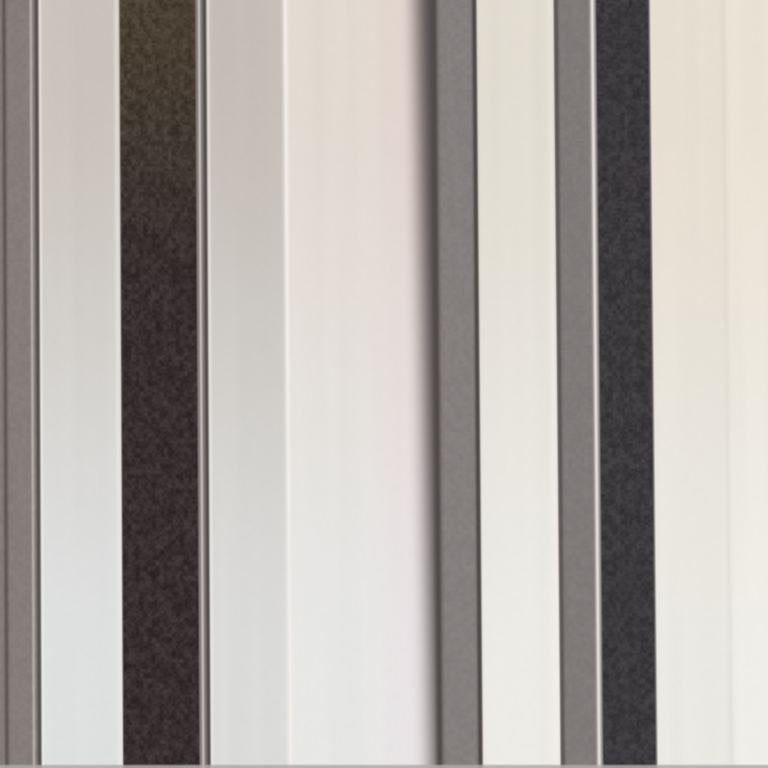
Give the GLSL for this pattern, as a Shadertoy shader.

```glsl
// Vertical pale and dark striped panels with soft bevels, fine seams and grain.

float hash(vec2 p) {
    return fract(sin(dot(p, vec2(127.1, 311.7))) * 43758.5453);
}

float noise(vec2 p) {
    vec2 i = floor(p), f = fract(p);
    f = f * f * (3.0 - 2.0 * f);
    return mix(mix(hash(i), hash(i + vec2(1, 0)), f.x),
               mix(hash(i + vec2(0, 1)), hash(i + vec2(1, 1)), f.x), f.y);
}

// Soft coverage of the span from a to b
float band(float x, float a, float b) {
    float soft = max(0.0018, 0.7 / iResolution.x);
    return smoothstep(a - soft, a + soft, x) * (1.0 - smoothstep(b - soft, b + soft, x));
}

// Narrow soft line centred on c
float seam(float x, float c, float width) {
    float d = (x - c) / width;
    return exp(-d * d);
}

void mainImage(out vec4 fragColor, in vec2 fragCoord) {
    vec2 uv = fragCoord / iResolution.xy;
    float y = uv.y;

    // Stripes lean slightly, more so toward the right
    float x = uv.x - (1.0 - y) * mix(0.004, 0.011, uv.x);
    float grain = noise(uv * vec2(190.0, 150.0)) * 0.6 + noise(uv * 330.0) * 0.4 - 0.5;
    float streak = noise(vec2(x * 70.0, y * 2.0)) - 0.5;

    // Pale panels: warm at the top, cooler and brighter below
    float low = 1.0 - smoothstep(0.1, 0.95, y);
    vec3 cool = mix(vec3(0.79, 0.765, 0.735), vec3(0.875, 0.88, 0.88), low);
    vec3 shaded = mix(vec3(0.77, 0.745, 0.715), vec3(0.86, 0.86, 0.855), low);
    vec3 wide = mix(vec3(0.885, 0.85, 0.815), vec3(0.905, 0.905, 0.90), low);
    vec3 cream = mix(vec3(0.885, 0.865, 0.82), vec3(0.925, 0.92, 0.90), low);
    vec3 right = mix(vec3(0.90, 0.87, 0.815), vec3(0.915, 0.91, 0.885), low);

    vec3 col = vec3(0.49, 0.47, 0.455);
    col = mix(col, cool, band(x, 0.050, 0.155));
    col = mix(col, shaded, band(x, 0.268, 0.370));

    // Wide panel turns faintly pink, then falls into shadow on its right
    wide += vec3(0.01, -0.012, 0.0) * smoothstep(0.46, 0.54, x);
    float shadow = smoothstep(0.515, 0.566, x + 0.012 * (y - 0.5));
    wide = mix(wide, vec3(0.37, 0.34, 0.34), shadow * shadow);
    col = mix(col, wide, band(x, 0.370, 0.563));
    col = mix(col, cream, band(x, 0.620, 0.721));
    col = mix(col, right, band(x, 0.846, 1.1));
    col += streak * 0.016 + grain * 0.008;

    // Grey strips
    vec3 grey = vec3(0.50, 0.48, 0.475) + grain * 0.04;
    col = mix(col, grey + vec3(0.02, 0.01, 0.0), band(x, -0.1, 0.046));
    col = mix(col, grey + 0.02, band(x, 0.566, 0.618));
    col = mix(col, grey, band(x, 0.722, 0.770));

    // Dark grainy strips, brown on the left and blue-grey on the right
    vec3 brown = mix(vec3(0.215, 0.185, 0.185), vec3(0.29, 0.25, 0.20), smoothstep(0.6, 1.0, y));
    vec3 slate = vec3(0.235, 0.225, 0.235);
    col = mix(col, brown + grain * 0.13, band(x, 0.156, 0.254));
    col = mix(col, slate + grain * 0.11, band(x, 0.776, 0.844));

    // Dark grooves
    vec3 groove = vec3(0.27, 0.25, 0.245);
    col = mix(col, groove, 0.6 * seam(x, 0.005, 0.003));
    col = mix(col, groove, 0.7 * seam(x, 0.047, 0.0025));
    col = mix(col, groove, 0.75 * seam(x, 0.266, 0.0025));
    col = mix(col, groove, 0.8 * seam(x, 0.565, 0.0045));
    col = mix(col, groove, 0.85 * seam(x, 0.617, 0.003));
    col = mix(col, groove, 0.6 * seam(x, 0.724, 0.003));

    // Bright edges
    vec3 shine = vec3(0.95, 0.935, 0.92);
    col = mix(col, shine, 0.4 * seam(x, 0.040, 0.002));
    col = mix(col, shine, 0.5 * seam(x, 0.052, 0.002));
    col = mix(col, shine, 0.45 * seam(x, 0.151, 0.003));
    col = mix(col, shine, 0.55 * seam(x, 0.259, 0.002));
    col = mix(col, shine, 0.5 * seam(x, 0.271, 0.002));
    col = mix(col, shine, 0.9 * seam(x, 0.371, 0.0035));
    col = mix(col, shine, 0.7 * seam(x, 0.716, 0.004) * (0.4 + 0.6 * low));
    col = mix(col, shine, 0.85 * seam(x, 0.771, 0.003));

    // Faint fold on the right panel
    col += 0.018 * smoothstep(0.940, 0.947, x);
    col -= 0.02 * seam(x, 0.942, 0.004);

    // Thin grey sill along the bottom
    col = mix(col, vec3(0.68, 0.67, 0.66), 0.85 * (1.0 - smoothstep(0.002, 0.006, y)));

    fragColor = vec4(clamp(col, 0.0, 1.0), 1.0);
}
```
